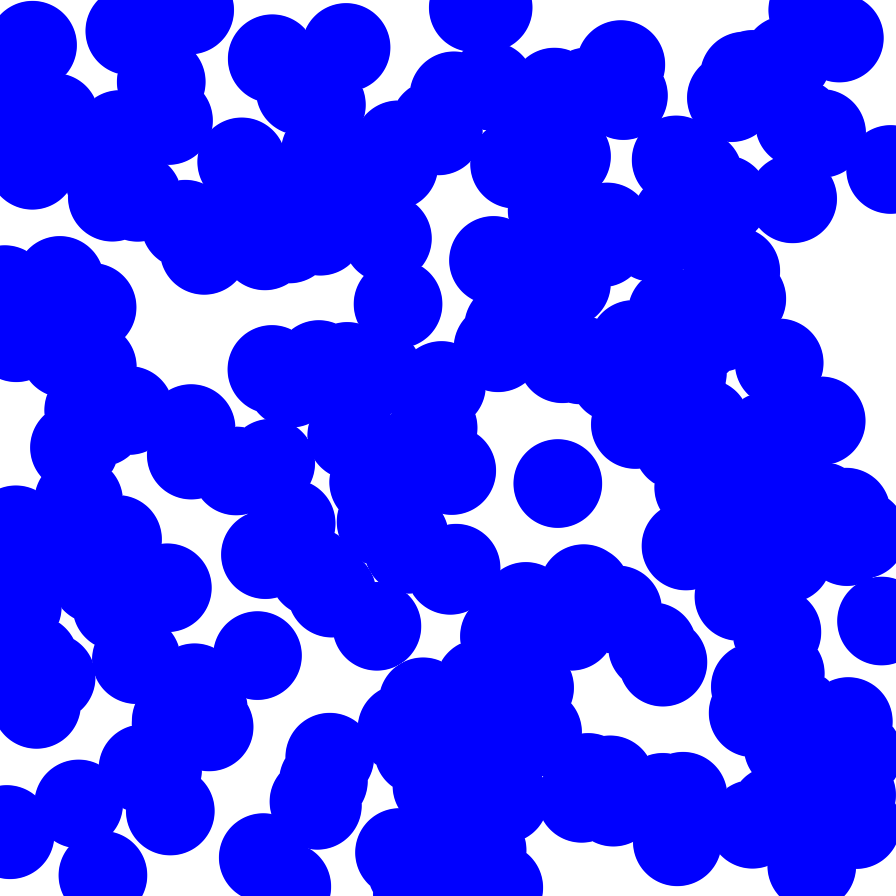
Give the GLSL for this pattern, as a three.js fragment shader.

```glsl
// Scattered, overlapping blue discs of equal size on a white ground.
varying vec2 vUv;

// Sine-free hash: one number in, two values in 0..1 out.
vec2 hash2(float n) {
  vec3 p = fract(vec3(n) * vec3(0.1031, 0.1030, 0.0973));
  p += dot(p, p.yzx + 33.33);
  return fract((p.xx + p.yz) * p.zy);
}

void main() {
  const float radius = 0.0495;
  const float grid = 4.0;

  // Distance to the nearest centre; coarse cells keep the coverage even.
  float nearest = 1.0;
  for (int i = 0; i < 224; i++) {
    float n = float(i);
    vec2 cell = vec2(mod(n, grid), mod(floor(n / grid), grid));
    vec2 centre = (cell + hash2(n * 17.17 + 91.0)) / grid;
    nearest = min(nearest, distance(vUv, centre));
  }

  // Crisp edge, under a thousandth of the canvas to each side.
  float ground = smoothstep(-0.0007, 0.0007, nearest - radius);
  vec3 blue = vec3(0.0, 0.0, 1.0);
  gl_FragColor = vec4(mix(blue, vec3(1.0), ground), 1.0);
}
```
